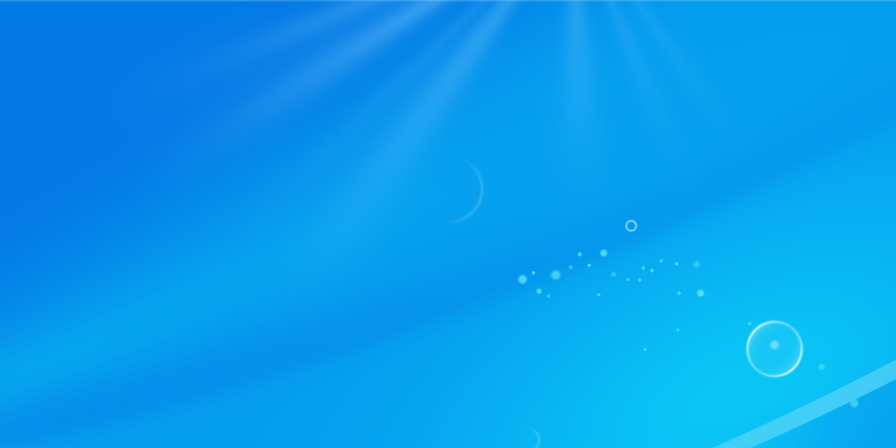
Write a WebGL 1 fragment shader that draws this background.

```glsl
precision highp float;
uniform vec2 u_resolution;

#define DEEP_BLUE vec3(0.01, 0.475, 0.895)
#define SKY_BLUE vec3(0.02, 0.615, 0.935)
#define AQUA vec3(0.04, 0.78, 0.965)
#define RAY_TINT vec3(0.55, 0.84, 1.0)
#define DOT_TINT vec3(0.36, 0.90, 0.98)
#define RAY_SOURCE vec2(1.28, 1.195)
#define RAY_STRENGTH 0.30
#define BUBBLE_CENTER vec2(1.729, 0.221)
#define BUBBLE_RADIUS 0.061
#define CLUSTER_DOTS 20
#define TRAIL_DOTS 5

float hash(float n) {
  return fract(sin(n * 12.9898) * 43758.5453);
}

float bell(float x, float width) {
  return exp(-x * x / (width * width));
}

// Diagonal blue gradient with soft silk folds
vec3 backdrop(vec2 p) {
  float deep = smoothstep(-0.25, 0.25, p.y - 0.30 - 0.58 * p.x);
  vec3 color = mix(SKY_BLUE, DEEP_BLUE, deep);

  vec2 d = p - vec2(1.65, 0.12);
  float along = dot(d, vec2(0.9, 0.44));
  float across = dot(d, vec2(-0.44, 0.9));
  color = mix(color, AQUA, 0.95 * bell(along, 0.7) * bell(across, 0.36));

  float sheen = bell(p.y - 0.14 - 0.44 * p.x, 0.09) * exp(-1.5 * p.x);
  color = mix(color, AQUA, 0.32 * sheen);

  float fold = p.y - (0.03 + 0.22 * p.x + 0.0725 * p.x * p.x);
  float shade = bell(fold, fold > 0.0 ? 0.09 : 0.045);
  return mix(color, DEEP_BLUE, shade * mix(0.42, 0.22, p.x * 0.5));
}

// Light shafts fanning down from above the top edge
float rays(vec2 p) {
  vec2 d = RAY_SOURCE - p;
  float angle = atan(d.x, d.y);
  float reach = length(d);
  float left = 0.75 * bell(angle - 1.17, 0.045)
             + 0.95 * bell(angle - 1.01, 0.055)
             + 0.35 * bell(angle - 1.08, 0.14)
             + 0.90 * bell(angle - 0.64, 0.085)
             + 0.35 * bell(angle - 0.80, 0.04);
  float right = 0.75 * bell(angle + 0.03, 0.11)
              + 0.45 * bell(angle + 0.40, 0.07)
              + 0.40 * bell(angle + 0.62, 0.06);
  return left * (1.0 - smoothstep(0.25, 1.20, reach))
       + right * (1.0 - smoothstep(0.15, 0.72, reach));
}

float ring(vec2 d, float radius, float width) {
  return bell(length(d) - radius, width);
}

float softDot(vec2 d, float radius) {
  return 1.0 - smoothstep(0.45 * radius, 1.25 * radius, length(d));
}

// Scattered cluster plus an arching trail to the lower right
float dots(vec2 p) {
  float light = 0.0;
  for (int i = 0; i < CLUSTER_DOTS; i++) {
    float n = float(i) + 1.0;
    float size = hash(n + 70.0);
    vec2 center = vec2(1.15 + 0.43 * (n - hash(n)) / float(CLUSTER_DOTS),
                       0.385 + 0.11 * (hash(n + 30.0) - 0.5));
    float radius = 0.004 + 0.009 * size * size * size;
    light = max(light, softDot(p - center, radius) * mix(0.45, 0.9, hash(n + 110.0)));
  }
  for (int i = 0; i < TRAIL_DOTS; i++) {
    float t = smoothstep(0.0, 1.0, float(i) / float(TRAIL_DOTS - 1));
    vec2 center = vec2(1.44 + 0.467 * t, 0.22 + 0.35 * t - 0.47 * t * t);
    light = max(light, 0.6 * softDot(p - center, 0.0045 + 0.006 * t * t * t * t));
  }
  return light;
}

// Clear bubble: bright uneven rim, inner haze and a small core
float bubble(vec2 p, float pixel) {
  vec2 d = p - BUBBLE_CENTER;
  float r = length(d) / BUBBLE_RADIUS;
  float angle = atan(d.y, d.x);
  float inside = 1.0 - smoothstep(1.0 - pixel / BUBBLE_RADIUS, 1.0 + pixel / BUBBLE_RADIUS, r);
  float rim = ring(d, BUBBLE_RADIUS, max(0.003, pixel));
  float glint = 0.5 + 0.5 * cos(2.0 * angle + 1.4);
  float haze = inside * (0.06 + 0.36 * pow(min(r, 1.0), 5.0) * glint);
  float core = 0.45 * softDot(d - vec2(0.0, 0.009), 0.011);
  return min(haze + rim * (0.42 + 0.3 * glint) + core, 1.0);
}

float ribbonEdge(float x) {
  return 0.44 * x + 0.1 * x * x;
}

void main() {
  vec2 p = gl_FragCoord.xy / u_resolution.y;
  float pixel = 1.0 / u_resolution.y;
  vec3 color = backdrop(p);
  color = mix(color, RAY_TINT, RAY_STRENGTH * rays(p));

  // Curved ribbon with bluer water beneath it
  float upper = smoothstep(-pixel, pixel, ribbonEdge(p.x - 1.59) - p.y);
  float lower = smoothstep(-pixel, pixel, ribbonEdge(p.x - 1.675) - p.y);
  color = mix(color, SKY_BLUE, 0.6 * lower * smoothstep(1.65, 1.95, p.x));
  color = mix(color, vec3(1.0), 0.23 * upper * (1.0 - lower));

  // Faint crescents and a small bright ring
  vec2 crescent = p - vec2(1.003, 0.578);
  vec2 lowCrescent = p - vec2(1.177, 0.018);
  float arcs = 0.17 * ring(crescent, 0.073, 0.004) * smoothstep(0.0, 0.07, crescent.x - 0.3 * crescent.y)
             + 0.2 * ring(lowCrescent, 0.026, 0.003) * smoothstep(0.0, 0.025, lowCrescent.x);
  arcs += 0.65 * ring(p - vec2(1.409, 0.496), 0.011, max(0.0022, 0.6 * pixel));
  color = mix(color, vec3(0.8, 0.97, 1.0), arcs);

  color = mix(color, DOT_TINT, dots(p));
  color = mix(color, vec3(0.78, 0.97, 1.0), bubble(p, pixel));
  color = mix(color, RAY_TINT, 0.3 * smoothstep(0.995, 0.999, p.y));
  gl_FragColor = vec4(color, 1.0);
}
```
